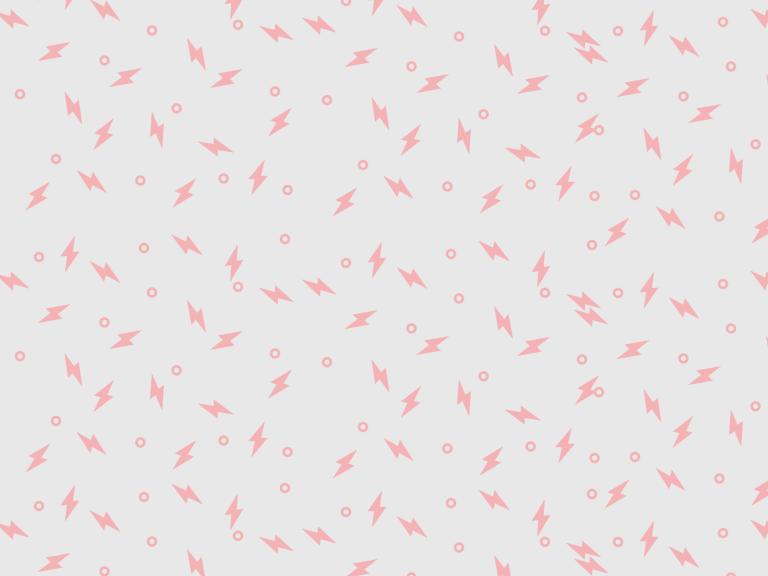
Write a Shadertoy shader that draws this pattern.

```glsl
// Lengths are in page units; y runs down from the top edge
const float PAGE_HEIGHT = 576.0;
const vec3 PAPER = vec3(0.91, 0.91, 0.91);
const vec3 INK = vec3(0.955, 0.70, 0.71);
const float RING_RADIUS = 3.85;
const float RING_HALF_WIDTH = 1.35;
const float RING_SHARE = 0.4;
const float BOLT_ROUNDING = 0.35;
const float REACH = 22.0;

// Slightly uneven tile origins
const vec2 TILE_COLUMN[3] = vec2[3](vec2(0.0, 0.0), vec2(307.0, 6.0), vec2(579.0, 36.0));
const float TILE_ROW[3] = float[3](0.0, 262.0, 511.0);

// Each tile holds five wavy rows of motifs
const int ROWS = 5;
const int ROW_COUNT[5] = int[5](8, 6, 6, 5, 7);
// Horizontal spread: start, pitch, bend
const vec3 ROW_SPREAD[5] = vec3[5](
    vec3(12.0, 25.0, 2.0), vec3(54.0, 52.0, -1.5), vec3(20.0, 54.0, -0.6),
    vec3(56.0, 45.0, 2.75), vec3(38.0, 56.0, -2.4));
// Vertical line: base, slope, wave height
const vec3 ROW_LINE[5] = vec3[5](
    vec3(5.0, -3.0, 14.0), vec3(55.0, -5.0, 15.0), vec3(98.0, -2.0, 17.0),
    vec3(145.0, -4.0, 14.0), vec3(187.0, -1.0, 9.0));
// Wave: rate, phase
const vec2 ROW_WAVE[5] = vec2[5](
    vec2(2.094, 0.0), vec2(2.6, -1.8), vec2(2.6, -1.8),
    vec2(2.094, 0.0), vec2(2.094, 0.0));
// Bolt angle in degrees: start, step, growth of step
const vec3 ROW_TURN[5] = vec3[5](
    vec3(157.0, 35.0, 7.0), vec3(30.0, 36.6, -2.2), vec3(24.7, 94.0, -0.67),
    vec3(19.9, 33.2, 4.9), vec3(50.0, 79.0, 13.8));
// Ring or bolt cycle: start, step
const vec2 ROW_CYCLE[5] = vec2[5](
    vec2(0.87, 0.333), vec2(0.65, 0.36), vec2(0.10, 0.40),
    vec2(0.35, 0.15), vec2(0.43, 0.45));

// Bolt outline, symmetric under a half turn
const vec2 BOLT[6] = vec2[6](
    vec2(18.0, 0.0), vec2(-4.2, 8.0), vec2(-2.3, 2.0),
    vec2(-18.0, 0.0), vec2(4.2, -8.0), vec2(2.3, -2.0));

float quadratic(vec3 k, float t) {
    return k.x + t * (k.y + t * k.z);
}

float ringDistance(vec2 p) {
    return abs(length(p) - RING_RADIUS) - RING_HALF_WIDTH;
}

// Signed distance to the bolt polygon
float boltDistance(vec2 p) {
    float nearest = dot(p - BOLT[0], p - BOLT[0]);
    float side = 1.0;
    for (int i = 0; i < 6; i++) {
        vec2 a = BOLT[i];
        vec2 b = BOLT[(i + 5) % 6];
        vec2 edge = b - a;
        vec2 w = p - a;
        vec2 gap = w - edge * clamp(dot(w, edge) / dot(edge, edge), 0.0, 1.0);
        nearest = min(nearest, dot(gap, gap));
        bvec3 cross = bvec3(p.y >= a.y, p.y < b.y, edge.x * w.y > edge.y * w.x);
        if (all(cross) || all(not(cross))) side = -side;
    }
    return side * sqrt(nearest) - BOLT_ROUNDING;
}

// Rings and bolts of one tile
float tileDistance(vec2 p) {
    float d = REACH;
    for (int row = 0; row < ROWS; row++) {
        for (int i = 0; i < ROW_COUNT[row]; i++) {
            float t = float(i);
            vec3 line = ROW_LINE[row];
            vec2 wave = ROW_WAVE[row];
            vec2 center = vec2(quadratic(ROW_SPREAD[row], t),
                line.x + line.y * t + line.z * cos(wave.x * t + wave.y));
            vec2 q = p - center;
            if (dot(q, q) > REACH * REACH) continue;

            bool isRing = fract(ROW_CYCLE[row].x + ROW_CYCLE[row].y * t) < RING_SHARE;
            if (isRing) {
                d = min(d, ringDistance(q));
            } else {
                float turn = radians(quadratic(ROW_TURN[row], t));
                vec2 axis = vec2(cos(turn), sin(turn));
                vec2 up = vec2(q.x, -q.y);
                vec2 local = vec2(dot(up, axis), dot(up, vec2(-axis.y, axis.x)));
                d = min(d, boltDistance(local));
            }
        }
    }
    return d;
}

void mainImage(out vec4 fragColor, in vec2 fragCoord) {
    float pixel = PAGE_HEIGHT / iResolution.y;
    vec2 p = vec2(fragCoord.x, iResolution.y - fragCoord.y) * pixel;

    float d = REACH;
    for (int x = 0; x < 3; x++)
        for (int y = 0; y < 3; y++)
            d = min(d, tileDistance(p - TILE_COLUMN[x] - vec2(0.0, TILE_ROW[y])));

    float ink = 1.0 - smoothstep(-0.75 * pixel, 0.75 * pixel, d);
    fragColor = vec4(mix(PAPER, INK, ink), 1.0);
}
```
